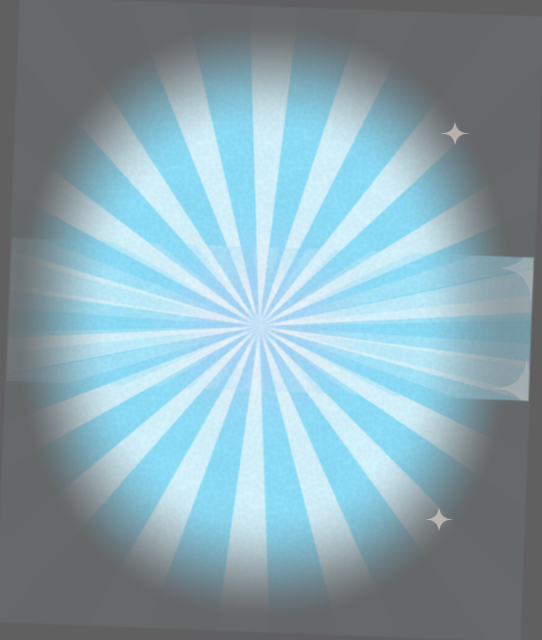
Reproduce this background procedurally as a WebGL 2 fragment shader.

```glsl
#version 300 es
precision highp float;
// Pale sunburst on a tilted paper sheet, glowing blue and fading to grey.
uniform vec2 u_resolution;
out vec4 fragColor;

const float TAU = 6.2831853;
const vec3 GREY = vec3(0.375, 0.375, 0.38);
const vec3 SHEET_GREY = vec3(0.387, 0.39, 0.393);
const vec3 SKY = vec3(0.55, 0.86, 0.965);
const vec3 CORE_SKY = vec3(0.65, 0.83, 0.96);
const vec3 RAY = vec3(0.82, 0.94, 0.98);
const vec3 CORE_RAY = vec3(0.89, 0.94, 0.97);
const vec3 SPARKLE = vec3(0.83, 0.80, 0.78);

vec2 hash2(vec2 p) {
    vec2 k = vec2(dot(p, vec2(127.1, 311.7)), dot(p, vec2(269.5, 183.3)));
    return fract(sin(k) * 4375.85);
}

// Distance to the nearest scattered cell point.
float cellular(vec2 p) {
    vec2 cell = floor(p), local = fract(p);
    float nearest = 2.0;
    for (int y = -1; y <= 1; y++) {
        for (int x = -1; x <= 1; x++) {
            vec2 o = vec2(x, y);
            nearest = min(nearest, length(o + hash2(cell + o) - local));
        }
    }
    return nearest;
}

float boxDistance(vec2 p, vec2 halfSize) {
    vec2 d = abs(p) - halfSize;
    return length(max(d, 0.0)) + min(max(d.x, d.y), 0.0);
}

float fill(float dist, float soft) {
    return 1.0 - smoothstep(-soft, soft, dist);
}

// Evenly repeated wedges; the lower ones lean toward the horizontal.
float rays(vec2 d, float count, float topAngle, float halfAngle, float soft) {
    float angle = atan(d.y, d.x);
    angle += 0.055 * sin(2.0 * angle) * step(angle, 0.0);
    float spacing = TAU / count;
    float offset = abs(fract((angle - topAngle) / spacing + 0.5) - 0.5) * spacing;
    float radius = length(d);
    float wedge = fill((offset - halfAngle) * radius, soft);
    return mix(0.5, wedge, smoothstep(0.0, 0.04, radius));
}

// Four-pointed star with concave sides.
float sparkle(vec2 d, float size, float soft) {
    vec2 a = sqrt(abs(d) / size);
    return fill((a.x + a.y - 1.0) * size, soft);
}

vec3 burstColor(float ray, float radius) {
    float core = 1.0 - smoothstep(0.03, 0.2, radius);
    return mix(mix(SKY, CORE_SKY, core), mix(RAY, CORE_RAY, core), ray);
}

void main() {
    vec2 p = gl_FragCoord.xy / u_resolution.y;
    float pixel = 1.0 / u_resolution.y;
    float soft = max(0.0022, pixel);

    // Sheet coordinates, tilted clockwise.
    vec2 m = p - vec2(0.422, 0.501);
    float tilt = 0.038;
    vec2 sheet = vec2(m.x * cos(tilt) - m.y * sin(tilt),
                      m.x * sin(tilt) + m.y * cos(tilt));
    float onSheet = fill(boxDistance(sheet, vec2(0.41, 0.489)), soft);
    float band = fill(boxDistance(sheet, vec2(0.408, 0.112)), soft);

    // Main burst, with a flattened ghost burst in the band.
    vec2 d = p - vec2(0.405, 0.490);
    float radius = length(d);
    float ray = rays(d, 18.0, 1.524, 0.077, soft);
    float ghost = rays(d * vec2(1.0, 1.9), 18.0, 1.524, 0.085, soft * 1.5);
    float ghostMix = band * 0.32 * smoothstep(0.03, 0.16, radius);
    vec3 burst = burstColor(mix(ray, ghost, ghostMix), radius);

    // Paper grain.
    burst += 0.035 * (cellular(p * 130.0) - 0.5);
    burst += 0.006 * sin(p.x * 41.0 + 3.0 * sin(p.y * 29.0)) * sin(p.y * 53.0);

    // Rounded glow that fades into the grey border.
    vec2 e = abs(p - vec2(0.414, 0.499)) / vec2(0.392, 0.468);
    float reach = pow(pow(e.x, 2.2) + pow(e.y, 2.2), 1.0 / 2.2);
    float glow = 1.0 - smoothstep(0.61, 1.04, reach);
    float bandLight = band * mix(0.10, 0.44, smoothstep(-0.3, 0.4, sheet.x));
    float light = max(glow, 0.035 * onSheet);
    light = mix(light, 1.0, bandLight * (1.0 - glow));
    vec3 color = mix(mix(GREY, SHEET_GREY, onSheet), burst, light);

    // Mirrored pairs of sparkles: two free ones, two cut by the band edge.
    for (float side = -1.0; side <= 1.0; side += 2.0) {
        vec2 freeAt = vec2(0.6985, 0.490) + side * vec2(0.0125, 0.3015);
        vec2 edgeAt = vec2(0.826, 0.487) + side * vec2(0.003, 0.094);
        float freeStar = sparkle(p - freeAt, 0.023, soft);
        float edgeStar = sparkle(p - edgeAt, 0.055, soft) * band;
        color = mix(color, SPARKLE, max(freeStar * 0.72, edgeStar * 0.3));
    }
    fragColor = vec4(clamp(color, 0.0, 1.0), 1.0);
}
```
